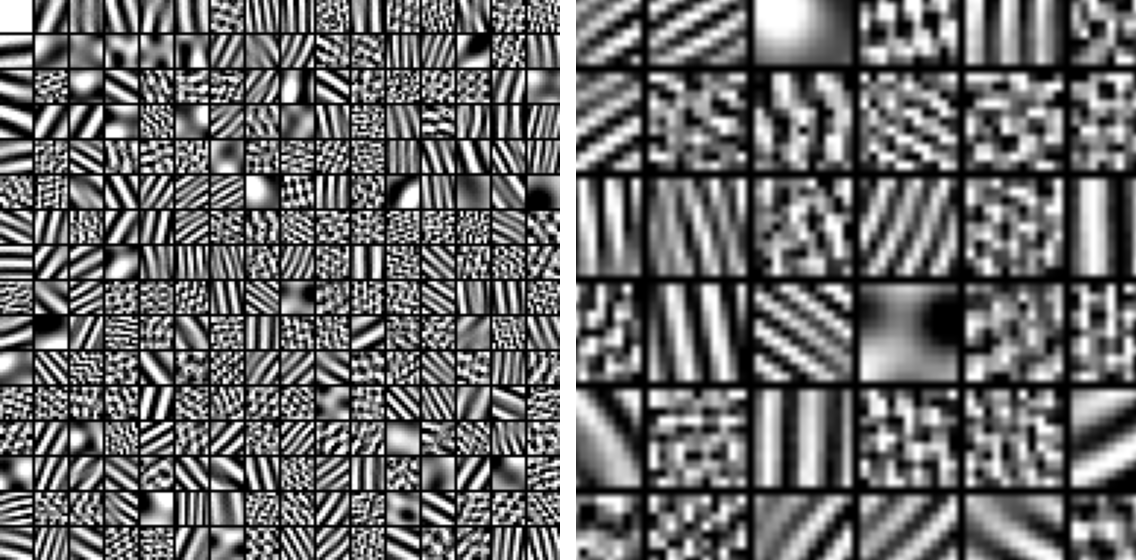
Left, the full canvas; right, a detail of the centre.
This pattern is drawn by a WebGL 1 fragment shader. Its source:

```glsl
precision highp float;
// A 16 by 16 sheet of soft grey filter patches: stripes, blobs and speckle, parted by thin black lines.

uniform vec2 u_resolution;

const float TILES = 16.0;          // patches across and down
const float PATCH = 11.0;          // texels along one patch
const float GAP = 1.0;             // texels in a dividing line
const float PITCH = PATCH + GAP;
const float SHEET = TILES * PITCH - GAP;
const float CONTRAST = 0.5;
const float SPECKLE_SHARE = 0.47;  // away from the smooth corner
const float BLOB_SHARE = 0.11;
const float DOT_SHARE = 0.014;     // black pits in speckle
const float GRAIN_STRIPE = 0.10;
const float GRAIN_SPECKLE = 0.50;
const float PI = 3.14159265;
const int WAVES = 5;

float hash(vec2 p, float seed) {
  vec3 q = fract(vec3(p.xyx + seed * 7.31) * vec3(0.1031, 0.1030, 0.0973));
  q += dot(q, q.yzx + 33.33);
  return fract((q.x + q.y) * q.z);
}

// Layered sines: spread 0 gives parallel stripes, spread 1 waves in all directions.
float waveSum(vec2 p, vec2 tile, float angle, float freq, float spread) {
  float sum = 0.0;
  float power = 0.0;
  for (int i = 0; i < WAVES; i++) {
    float k = float(i);
    float weight = i == 0 ? 1.0 : mix(0.3, 1.0, spread);
    float turn = (hash(tile, k + 11.0) - 0.5) * mix(0.5, 2.0 * PI, spread);
    float a = angle + (i == 0 ? 0.0 : turn);
    float f = freq * (0.75 + 0.5 * hash(tile, k + 21.0));
    float phase = 2.0 * PI * hash(tile, k + 31.0);
    sum += weight * sin(2.0 * PI * f * dot(p, vec2(cos(a), sin(a))) + phase);
    power += weight * weight;
  }
  return sum / sqrt(power);
}

// Brightness of one texel; rows count from the top.
float texel(vec2 id) {
  id = clamp(id, 0.0, SHEET - 1.0);
  vec2 tile = floor((id + 0.5) / PITCH);
  vec2 local = id - tile * PITCH;
  if (max(local.x, local.y) > PATCH - 0.5) return 0.0;
  float reach = length(tile);
  if (reach < 0.5) return 1.0;

  // Patches are smoother near the top left, and striped along its two edges.
  float near = 1.0 - smoothstep(2.0, 7.5, reach);
  float kind = hash(tile, 1.0);
  bool edge = min(tile.x, tile.y) < 0.5 && reach > 1.5 && reach < 8.5;
  if (edge && kind < 0.85) kind = 0.5;
  bool blob = kind < mix(BLOB_SHARE, 0.45, near);
  bool speckle = kind > 1.0 - mix(SPECKLE_SHARE, 0.13, near);

  // Stripes lean around the vertical, but lie flat in the first column.
  float angle = (hash(tile, 2.0) - 0.5) * 2.2;
  angle *= mix(0.3, 1.0, smoothstep(0.0, 2.0, tile.y));
  if (tile.x < 0.5) angle = 0.5 * PI + 0.5 * angle;

  float pick = hash(tile, 3.0);
  float freq = mix(0.16, 0.31, pick) * mix(1.0, 0.55, near);
  float spread = 0.0;
  float grain = GRAIN_STRIPE;
  if (blob) {
    freq = mix(0.05, 0.12, pick);
    spread = 1.0;
    grain = 0.04;
  } else if (speckle) {
    freq = mix(0.22, 0.40, pick);
    spread = 1.0;
    grain = GRAIN_SPECKLE;
  }

  float value = 0.5 + CONTRAST * waveSum(local - 0.5 * PATCH, tile, angle, freq, spread);
  value += grain * (hash(id, 4.0) - 0.5);
  if (speckle && hash(id, 5.0) < DOT_SHARE) value = 0.0;
  return clamp(value, 0.0, 1.0);
}

void main() {
  vec2 uv = gl_FragCoord.xy / u_resolution;
  vec2 p = vec2(uv.x, 1.0 - uv.y) * SHEET - 0.5;

  // Blend the four nearest texels smoothly.
  vec2 id = floor(p);
  vec2 t = smoothstep(0.0, 1.0, p - id);
  vec2 e = vec2(1.0, 0.0);
  float upper = mix(texel(id), texel(id + e.xy), t.x);
  float lower = mix(texel(id + e.yx), texel(id + e.xx), t.x);
  gl_FragColor = vec4(vec3(mix(upper, lower, t.y)), 1.0);
}
```
